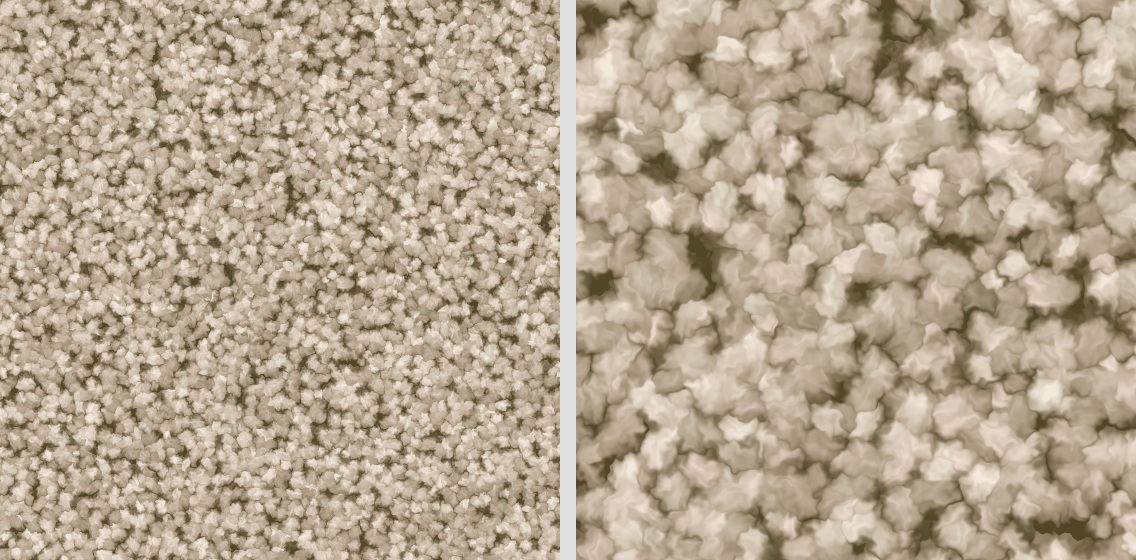
Left: the whole. Right: its middle third, enlarged.
Give the GLSL for this texture, as a Shadertoy shader.

```glsl
// Cut-pile carpet in beige wool: a jittered grid with two oval tufts per cell.
// Each tuft is a ragged dome with its own height, tone and fibre direction; the
// domes are blended by height, and low places between them sink into shadow.

const float CELLS_ACROSS = 46.0;   // grid cells along the canvas height
const int TUFTS_PER_CELL = 2;
const float JITTER = 1.0;          // scatter of tuft centres, in cells
const float FRAY = 0.30;           // raggedness of tuft outlines, in cells
const float HEIGHT_SPREAD = 0.60;  // random lift of single tufts
const float BLEND_SHARPNESS = 12.0;

const float BASE_TONE = 0.757;
const float TUFT_CONTRAST = 0.24;
const float DOME_CONTRAST = 0.15;
const float FIBRE_CONTRAST = 0.13;
const float LIGHT_CONTRAST = 0.06;
const float PATCH_CONTRAST = 0.05;
const float FUZZ_CONTRAST = 0.04;
const float GAP_DEPTH = 0.25;
const vec2 LIGHT_DIR = vec2(-0.35, 0.94);

const vec3 GAP_COLOR = vec3(0.36, 0.30, 0.19);
const vec3 WOOL_COLOR = vec3(0.69, 0.62, 0.53);
const vec3 TIP_COLOR = vec3(0.92, 0.87, 0.815);
const vec3 ROSE_TINT = vec3(0.010, -0.007, -0.002);

vec4 hash4(vec2 p) {
    vec4 q = fract(p.xyxy * vec4(0.1031, 0.1030, 0.0973, 0.1099));
    q += dot(q, q.wzxy + 33.33);
    return fract((q.xxyz + q.yzzw) * q.zywx);
}

float gradientNoise(vec2 p) {
    vec2 i = floor(p), f = fract(p);
    vec2 u = f * f * f * (f * (f * 6.0 - 15.0) + 10.0);
    vec2 e = vec2(0.0, 1.0);
    float a = dot(hash4(i).xy * 2.0 - 1.0, f);
    float b = dot(hash4(i + e.yx).xy * 2.0 - 1.0, f - e.yx);
    float c = dot(hash4(i + e.xy).xy * 2.0 - 1.0, f - e.xy);
    float d = dot(hash4(i + e.yy).xy * 2.0 - 1.0, f - e.yy);
    return mix(mix(a, b, u.x), mix(c, d, u.x), u.y);
}

// Returns tone, rose tint and smooth surface height of the pile.
vec3 tuftPile(vec2 p) {
    vec2 cell = floor(p);
    vec2 fray = vec2(gradientNoise(p * 2.3 + 40.0), gradientNoise(p * 2.3 + 90.0))
              + 0.5 * vec2(gradientNoise(p * 5.1 + 140.0), gradientNoise(p * 5.1 + 190.0));
    vec2 ragged = p + FRAY * fray;
    vec2 blended = vec2(0.0);
    float total = 0.0;

    for (int n = 0; n < 9 * TUFTS_PER_CELL; n++) {
        vec2 neighbour = cell + vec2(n % 3 - 1, (n / 3) % 3 - 1);
        vec2 id = neighbour + 200.0 + 151.0 * float(n / 9);
        vec4 place = hash4(id);
        vec4 look = hash4(id + 317.0);

        // Oval outline in the tuft's own axes
        vec2 offset = ragged - neighbour - 0.5 - JITTER * (place.xy - 0.5);
        float angle = 6.2832 * place.z;
        vec2 axis = vec2(cos(angle), sin(angle));
        vec2 local = vec2(dot(offset, axis), dot(offset, vec2(-axis.y, axis.x)));
        float radius = mix(0.48, 0.74, look.z);
        float stretch = mix(1.0, 1.3, look.w);
        vec2 oval = local / (radius * vec2(stretch, 1.0 / stretch));
        float dome = 1.0 - dot(oval, oval);

        // Fibres bend along the tuft
        vec2 strand = vec2(local.x * 1.8, (local.y + 0.4 * local.x * local.x) * 5.0);
        float fibre = gradientNoise(strand + id * 7.3);

        float tone = TUFT_CONTRAST * (look.x - 0.5)
                   + DOME_CONTRAST * (max(dome, -0.1) - 0.62)
                   + FIBRE_CONTRAST * fibre
                   + LIGHT_CONTRAST * clamp(dot(offset, LIGHT_DIR) / radius, -1.0, 1.0);
        float height = dome + HEIGHT_SPREAD * place.w + 0.25 * fibre;
        float weight = exp(BLEND_SHARPNESS * max(height, -2.0));
        blended += weight * vec2(tone, look.y - 0.5);
        total += weight;
    }
    return vec3(blended / total, log(total) / BLEND_SHARPNESS);
}

vec3 woolRamp(float tone) {
    vec3 shade = mix(GAP_COLOR, WOOL_COLOR, clamp((tone - 0.36) / 0.33, -0.1, 1.0));
    return mix(shade, TIP_COLOR, clamp((tone - 0.69) / 0.23, 0.0, 1.15));
}

void mainImage(out vec4 fragColor, in vec2 fragCoord) {
    vec2 uv = fragCoord / iResolution.y;
    vec2 p = uv * CELLS_ACROSS;
    vec3 pile = tuftPile(p);

    // Shadow in the gaps, broad patches of wear and fine loose fuzz
    float gap = 1.0 - smoothstep(0.25, 1.15, pile.z);
    float patches = gradientNoise(uv * 7.0 + 11.0) + 0.7 * gradientNoise(uv * 17.0 + 60.0);
    float fuzz = gradientNoise(p * vec2(4.3, 3.7) + 23.0);

    float tone = BASE_TONE + pile.x + PATCH_CONTRAST * patches
               + FUZZ_CONTRAST * fuzz - GAP_DEPTH * gap;
    vec3 color = woolRamp(tone) + ROSE_TINT * (1.6 * pile.y - 0.6 * gap);
    fragColor = vec4(clamp(color, 0.0, 1.0), 1.0);
}
```
